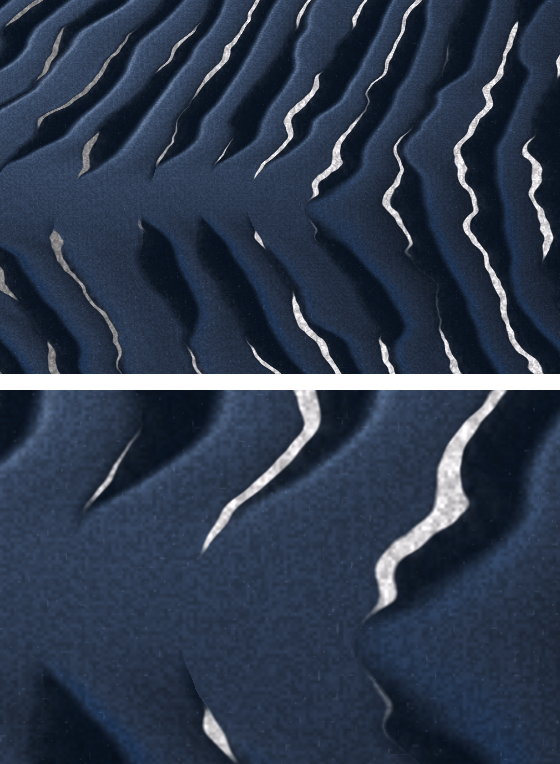
Top: the whole. Bottom: its middle third, enlarged.
A Shadertoy shader for this texture:

```glsl
// Wind-carved sand ripples at night: broken pale crests, dark troughs and blue rims.

const vec3 SHADOW = vec3(0.03, 0.068, 0.12);
const vec3 SLATE  = vec3(0.118, 0.158, 0.228);
const vec3 HAZE   = vec3(0.22, 0.285, 0.39);
const vec3 RIM_DIM  = vec3(0.11, 0.20, 0.33);
const vec3 RIM_LIT  = vec3(0.46, 0.54, 0.66);
const vec3 DUST   = vec3(0.38, 0.385, 0.43);
const vec3 CREST  = vec3(0.92, 0.91, 0.92);

const float PERIOD   = 0.185;  // ripple spacing
const float FOLD_Y   = 0.45;   // height where the ripples bend
const float LEAN     = 0.85;   // slant of the upper ripples
const float FAN      = 0.40;   // how far they straighten to the right
const float GRAIN    = 0.32;   // strength of the sand speckle
const float GRAIN_FREQ = 300.0;

float hash(vec2 p) {
    return fract(sin(dot(p, vec2(127.1, 311.7))) * 43758.5453);
}

float noise(vec2 p) {
    vec2 i = floor(p), f = fract(p);
    f = f * f * (3.0 - 2.0 * f);
    return mix(mix(hash(i), hash(i + vec2(1, 0)), f.x),
               mix(hash(i + vec2(0, 1)), hash(i + vec2(1, 1)), f.x), f.y);
}

// Straightens the bent, fanned ripples into vertical stripes.
float unfold(vec2 p) {
    float t = p.y - FOLD_Y;
    float up = 0.5 * (t + sqrt(t * t + 0.003));
    float down = up - t;
    return (p.x - LEAN * up) / (1.0 - FAN * up) - 0.25 * down - 0.6 * down * down;
}

float bell(float x, float width) {
    return exp(-x * x / (width * width));
}

// Smooth sand between the upper and lower ripples, ending at the right.
float flatness(vec2 p, float id) {
    float offset = 0.07 * (hash(vec2(id, 4.0)) - 0.5);
    float band = 1.0 - smoothstep(0.035, 0.15, abs(p.y - FOLD_Y - 0.015 - offset));
    return band * (1.0 - smoothstep(0.75, 1.0, p.x));
}

void mainImage(out vec4 fragColor, in vec2 fragCoord) {
    vec2 p = fragCoord / iResolution.y;
    float t = p.y - FOLD_Y;

    // Ripple phase: broad bends, plus wiggles that the crest follows most
    float broad = (noise(p * vec2(2.5, 5.0) + 3.0) - 0.5) * 0.10;
    float wiggle = (noise(p * vec2(4.0, 13.0) + 7.0) - 0.5) * 0.046
                 + (noise(p * vec2(7.0, 25.0) + 19.0) - 0.5) * 0.026
                 + (noise(p * vec2(15.0, 55.0)) - 0.5) * 0.007;
    float phase = (unfold(p) + broad + wiggle - 0.105) / PERIOD;
    float across = fract(phase);
    float rippleId = floor(phase);
    float crestId = floor(phase + 0.5);

    // Light falls off to the right and below
    float upper = smoothstep(-0.1, 0.25, t);
    float light = clamp(1.12 - 0.72 * p.x + 0.22 * upper, 0.0, 1.0);

    // Troughs narrow to a point where they run into smooth sand
    float open = 1.0 - flatness(p, rippleId);
    open *= 0.35 + 0.65 * smoothstep(0.22, 0.5, noise(vec2(rippleId * 7.3, p.y * 4.5 + 2.0)));
    float rimAt = open * (0.36 + 0.24 * noise(vec2(rippleId * 5.7, p.y * 4.0)) + 0.04 * upper);
    float fromRim = across - 0.65 * open * wiggle / PERIOD - rimAt;

    // Plateau, shaded towards the next crest
    float lit = smoothstep(-0.13, 0.015, fromRim) * (1.0 - 0.75 * smoothstep(0.88, 1.0, across));
    lit = mix(1.0, lit, smoothstep(0.0, 0.4, open));
    vec3 plateau = mix(SLATE, HAZE, light * mix(0.45, 1.0, upper));
    plateau *= 1.06 - 0.38 * open * smoothstep(0.05, 0.6, fromRim);
    vec3 color = mix(SHADOW, plateau, lit);

    // Rim: a narrow gleam above, a wide blue glow below
    float spread = mix(0.085, 0.05, upper);
    float rim = bell(fromRim, fromRim < 0.0 ? 0.6 * spread : spread);
    rim *= 0.35 + 0.65 * noise(vec2(rippleId * 3.1, p.y * 7.0));
    rim *= smoothstep(0.05, 0.35, open) * (0.8 + 0.4 * noise(p * 70.0));
    color = mix(color, mix(RIM_DIM, RIM_LIT, light * upper * 0.85), min(rim, 1.0));

    // Crest: separate pale ribbons that swell and taper, with a dusty right slope
    float d = (phase - crestId) * PERIOD * 0.85;
    float along = noise(vec2(crestId * 5.3 + 2.0, p.y * 7.0));
    float calm = flatness(p, crestId);
    float strength = smoothstep(0.34, 0.62, along) * (1.0 - smoothstep(0.45, 0.9, calm));
    float swell = noise(vec2(crestId * 9.1, p.y * 13.0));
    float halfWidth = 0.0105 * strength * (0.25 + 0.75 * swell);
    float coarse = noise(p * vec2(150.0, 90.0));
    float ragged = d + 0.004 * (noise(p * 60.0) - 0.5);
    float ribbon = 1.0 - smoothstep(halfWidth - 0.001, halfWidth + 0.003, abs(ragged));
    float slope = d > 0.0 ? exp(-d / 0.019) : exp(d / 0.006);
    float dust = slope * (1.0 - smoothstep(0.3, 0.9, calm));
    color = mix(color, DUST, dust * (0.10 + 0.45 * coarse) * (0.35 + 0.65 * strength));
    float glare = mix(0.62, 1.0, smoothstep(0.2, 0.75, p.x)) * (0.76 + 0.34 * coarse);
    color = mix(color, CREST * min(glare, 1.0), ribbon * smoothstep(0.0, 0.45, strength));

    // Sand grains: fine speckle and a few bright specks
    float grain = noise(p * GRAIN_FREQ) - 0.5;
    float speck = smoothstep(0.86, 0.98, noise(p * GRAIN_FREQ * 0.8 + 31.0));
    color *= 1.0 + GRAIN * grain;
    color += 0.07 * speck * vec3(0.9, 0.95, 1.0);

    fragColor = vec4(clamp(color, 0.0, 1.0), 1.0);
}
```
